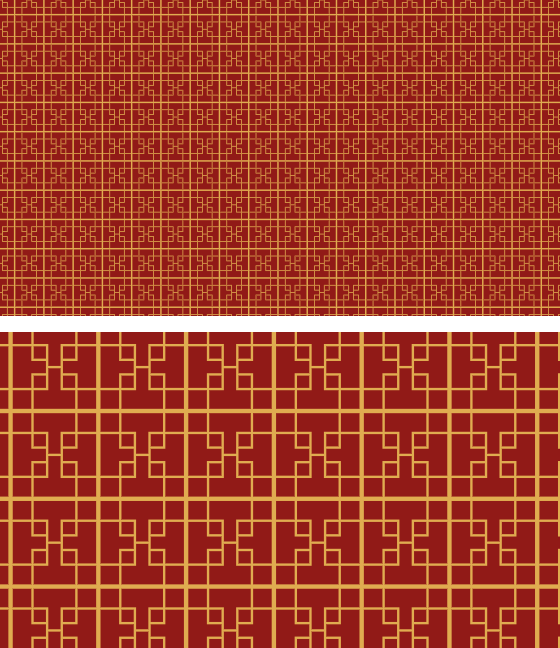
Top: the whole. Bottom: its middle third, enlarged.
Reproduce this pattern procedurally as a Shadertoy shader.

```glsl
const float TILES_DOWN = 10.8;
const float FRAME_WIDTH = 0.050;   // line widths in tiles
const float THIN_WIDTH = 0.027;
const float INNER = 1.0 / 12.0;    // near side of the corner squares
const float OUTER = 0.25;          // far side of the corner squares
const float EDGE = 0.5;            // tile border
const vec3 RED = vec3(0.570, 0.100, 0.090);
const vec3 GOLD = vec3(0.880, 0.675, 0.315);

// Share of a pixel-wide box around x that lies between lo and hi
float spanCoverage(float x, float lo, float hi, float pixel) {
    float overlap = min(hi, x + 0.5 * pixel) - max(lo, x - 0.5 * pixel);
    return clamp(overlap / pixel, 0.0, 1.0);
}

// Axis-aligned line from a to b with square ends
float lineCoverage(vec2 p, vec2 a, vec2 b, float width, float pixel) {
    vec2 lo = min(a, b) - 0.5 * width;
    vec2 hi = max(a, b) + 0.5 * width;
    return spanCoverage(p.x, lo.x, hi.x, pixel)
         * spanCoverage(p.y, lo.y, hi.y, pixel);
}

float thinLine(vec2 p, vec2 a, vec2 b, float pixel) {
    return lineCoverage(p, a, b, THIN_WIDTH, pixel);
}

// One quadrant of the lattice, mirrored about both tile axes
float lattice(vec2 p, float pixel) {
    // Heavy square frame
    float ink = lineCoverage(p, vec2(EDGE, -1.0), vec2(EDGE, 1.0), FRAME_WIDTH, pixel);
    ink = max(ink, lineCoverage(p, vec2(-1.0, EDGE), vec2(1.0, EDGE), FRAME_WIDTH, pixel));

    // Arms that run into the outer sides of the corner square
    ink = max(ink, thinLine(p, vec2(OUTER, INNER), vec2(OUTER, EDGE), pixel));
    ink = max(ink, thinLine(p, vec2(INNER, OUTER), vec2(EDGE, OUTER), pixel));

    // Inner sides of the square, joined by the central H
    ink = max(ink, thinLine(p, vec2(INNER, INNER), vec2(OUTER, INNER), pixel));
    ink = max(ink, thinLine(p, vec2(INNER, 0.0), vec2(INNER, OUTER), pixel));
    ink = max(ink, thinLine(p, vec2(0.0), vec2(INNER, 0.0), pixel));
    return ink;
}

void mainImage(out vec4 fragColor, in vec2 fragCoord) {
    float pixel = TILES_DOWN / iResolution.y;

    // Tile centres sit on whole numbers, counted from the top left
    vec2 grid = vec2(fragCoord.x, iResolution.y - fragCoord.y) * pixel;
    vec2 folded = abs(fract(grid + 0.5) - 0.5);

    fragColor = vec4(mix(RED, GOLD, lattice(folded, pixel)), 1.0);
}
```
